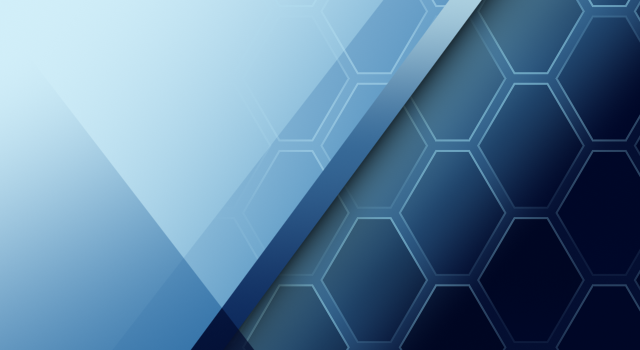
This background is drawn by a WebGL 2 fragment shader. Its source:

```glsl
#version 300 es
precision highp float;
// Pale blue planes and a steep diagonal ribbon over a navy honeycomb.
// Half-plane masks layer the sheets; a two-lattice hexagon distance
// draws the cells, with gradients measured across the ribbon.
uniform vec2 u_resolution;
out vec4 outColor;

const float RIBBON_LEFT = 1.2895;
const float RIBBON_RIGHT = 1.3828;
const vec2 CELL_STEP = vec2(0.2249, 0.192);
const vec2 CELL_ORIGIN = vec2(1.0742, 0.4163);

float hash(vec2 p) {
    return fract(sin(dot(p, vec2(127.1, 311.7))) * 43758.5453);
}

// Antialiased mask, one where the distance is positive.
float cover(float dist, float pixel) {
    return smoothstep(-pixel, pixel, dist);
}

// Flat-topped hexagon, slightly narrower than a regular one.
float hexDistance(vec2 p) {
    p = abs(p);
    return max(p.y - CELL_STEP.y, dot(p, vec2(0.862, 0.507)) - 0.1455);
}

vec2 wrapCell(vec2 p) {
    vec2 period = 2.0 * CELL_STEP;
    return p - period * floor(p / period + 0.5);
}

// Offset from the centre of the nearest cell.
vec2 nearestCell(vec2 p) {
    vec2 a = wrapCell(p - CELL_ORIGIN);
    vec2 b = wrapCell(p - CELL_ORIGIN - CELL_STEP);
    return hexDistance(a) < hexDistance(b) ? a : b;
}

// Inset outline, brighter on the side facing the upper middle.
float hexLine(vec2 p, vec2 local, float pixel) {
    float dist = abs(hexDistance(local) + 0.015);
    float line = 1.0 - smoothstep(0.0012, 0.0012 + 1.5 * pixel, dist);
    float facing = local.y * sign(0.3 - (p.y - local.y));
    return line * mix(0.25, 1.0, smoothstep(-0.13, 0.12, facing));
}

vec3 paleSheet(float across) {
    float t = pow(clamp(across / RIBBON_LEFT, 0.0, 1.0), 2.2);
    return mix(vec3(0.82, 0.935, 0.975), vec3(0.46, 0.68, 0.82), t);
}

vec3 ribbonColor(float y) {
    vec3 c = mix(vec3(0.68, 0.82, 0.88), vec3(0.22, 0.42, 0.60), smoothstep(-0.05, 0.45, y));
    return mix(c, vec3(0.05, 0.16, 0.36), smoothstep(0.35, 1.0, y));
}

vec3 deepSheet(float t) {
    vec3 c = mix(vec3(0.36, 0.58, 0.71), vec3(0.15, 0.32, 0.49), smoothstep(1.42, 1.80, t));
    return mix(c, vec3(0.0, 0.03, 0.165), smoothstep(1.68, 2.12, t));
}

void main() {
    vec2 uv = gl_FragCoord.xy / u_resolution;
    vec2 p = vec2(uv.x * 1.837, 1.0 - uv.y); // y runs downward
    float pixel = 0.8 / u_resolution.y;
    float across = p.x + 0.742 * p.y;

    // Honeycomb cells
    vec2 local = nearestCell(p);
    float cell = hexDistance(local);
    float gap = cover(cell + 0.017, pixel);
    float line = hexLine(p, local, pixel);
    float tone = hash(floor((p - local) * 20.0 + 0.5));

    // Pale side with its translucent band
    vec3 pale = paleSheet(across);
    float band = cover((p.x + 0.778 * p.y - 1.1005) / 1.267, pixel);
    pale = mix(pale, vec3(0.25, 0.48, 0.69), band * mix(0.38, 0.18, smoothstep(0.0, 0.7, p.y)));
    float reveal = smoothstep(0.58, 0.95, p.x);
    pale = mix(pale, vec3(0.70, 0.87, 0.94), reveal * (0.10 * gap + 0.45 * line));

    // Deep side: cell fills, seams and outlines
    float depth = across + 0.12 * p.y;
    float fade = 1.0 - smoothstep(1.65, 2.2, depth);
    vec3 deep = deepSheet(depth);
    deep *= 1.0 - (1.0 - gap) * (0.05 + 0.14 * tone) * smoothstep(-0.2, 0.15, 0.1 - local.y);
    deep = mix(deep, vec3(0.27, 0.48, 0.64), gap * mix(0.06, 0.32, fade));
    deep = mix(deep, vec3(0.53, 0.77, 0.86), line * mix(0.28, 0.68, fade));

    // Soft shadow cast by the ribbon
    float edge = (across - RIBBON_RIGHT) / 1.245;
    deep *= 1.0 - 0.68 * exp(-max(edge, 0.0) / 0.055);

    // Layer the sheets from left to right
    vec3 color = mix(pale, ribbonColor(p.y), cover((across - RIBBON_LEFT) / 1.245, pixel));
    color = mix(color, deep, cover(edge, pixel));

    // Lower left wedge, darkening toward its bottom tip
    float wedge = cover((0.771 * p.y - p.x - 0.0412) / 1.263, pixel);
    float weight = 0.8 * smoothstep(0.15, 1.5, p.y + 0.35 * p.x);
    float past = cover((across - RIBBON_LEFT) / 1.245, pixel);
    vec3 wedgeColor = mix(vec3(0.13, 0.38, 0.61), vec3(0.0, 0.03, 0.16), past);
    color = mix(color, wedgeColor, wedge * weight);

    // Fine grain against banding
    color += (hash(gl_FragCoord.xy) - 0.5) / 255.0;
    outColor = vec4(color, 1.0);
}
```
